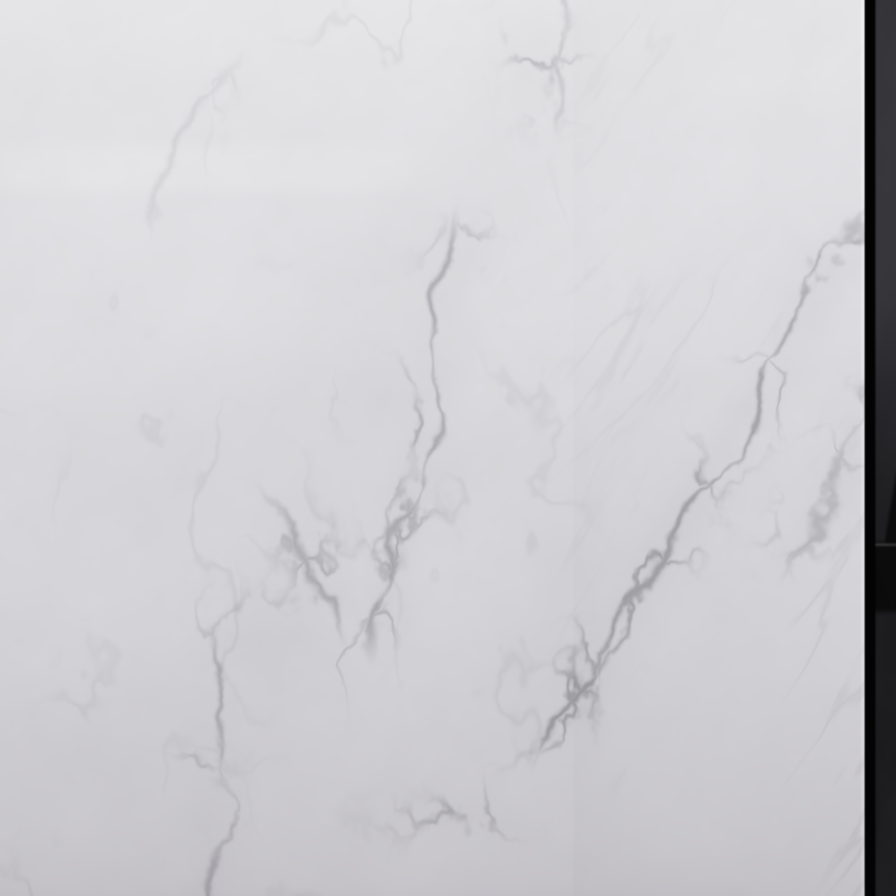
A WebGL 2 fragment shader for this texture:

```glsl
#version 300 es
precision highp float;
precision highp int;

#define VEIN_WIDTH 0.0032
#define VEIN_DEPTH 0.19
#define VEIN_WANDER 0.085
#define BAND_SPREAD 0.032
#define FAINT_DEPTH 0.032
#define CLOUD_DEPTH 0.035
#define PANEL_EDGE 0.965
#define GAP_WIDTH 0.012
#define STONE_TOP vec3(0.893, 0.893, 0.904)
#define STONE_BOTTOM vec3(0.757, 0.750, 0.772)

uniform vec2 u_resolution;
out vec4 fragColor;

float hash(vec2 cell) {
    uvec2 q = uvec2(ivec2(cell)) * uvec2(1597u, 3812u) + 7919u;
    uint h = (q.x ^ (q.y << 3)) * 74729u;
    h = (h ^ (h >> 15) ^ (q.y * 9781u)) * 277803u;
    h = (h ^ (h >> 13)) * 60493u;
    return float((h ^ (h >> 16)) & 65535u) / 65535.0;
}

float noise(vec2 p) {
    vec2 i = floor(p), f = fract(p);
    f = f * f * (3.0 - 2.0 * f);
    return mix(mix(hash(i), hash(i + vec2(1, 0)), f.x),
               mix(hash(i + vec2(0, 1)), hash(i + vec2(1, 1)), f.x), f.y);
}

float fbm(vec2 p) {
    float sum = 0.0, amp = 0.516;
    for (int i = 0; i < 5; i++) {
        sum += amp * noise(p);
        p = mat2(1.6, 1.2, -1.2, 1.6) * p + 17.3;
        amp *= 0.5;
    }
    return sum;
}

// Soft line along the middle contour of a noise field
float ridge(vec2 p, float width) {
    float d = (fbm(p) - 0.5) / width;
    return exp(-d * d);
}

// Strong veins: wandering trunks with a net of loops around them
float veins(vec2 p) {
    // x at the base, slope, lower end, upper end
    const vec4 trunks[7] = vec4[7](
        vec4(0.50, 0.62, 0.15, 0.77), vec4(0.37, 0.20, 0.27, 0.76),
        vec4(0.235, 0.02, -0.1, 0.30), vec4(0.56, -0.57, 0.29, 0.45),
        vec4(0.70, 0.48, 0.36, 0.62), vec4(-0.177, 0.47, 0.74, 0.94),
        vec4(0.62, 0.02, 0.85, 1.10));
    const float strengths[7] = float[7](1.0, 0.8, 0.65, 0.7, 0.6, 0.28, 0.45);
    // Centre and radii of looser nets
    const vec4 clusters[4] = vec4[4](
        vec4(0.31, 0.28, 0.11, 0.05), vec4(0.51, 0.09, 0.07, 0.03),
        vec4(0.44, 0.56, 0.06, 0.04), vec4(0.60, 0.94, 0.04, 0.06));

    float wander = VEIN_WANDER * (fbm(p * 10.0 + 4.0) - 0.5);
    float breaks = smoothstep(0.28, 0.62, fbm(p * 15.0 + 31.0));
    float line = 0.0, net = 0.0;
    for (int i = 0; i < 7; i++) {
        vec4 t = trunks[i];
        float d = (p.x - t.x - t.y * p.y) / sqrt(1.0 + t.y * t.y);
        float ends = smoothstep(t.z - 0.02, t.z + 0.04, p.y)
                   * (1.0 - smoothstep(t.w - 0.05, t.w + 0.02, p.y));
        float core = (d + wander) / (VEIN_WIDTH * (0.6 + 0.9 * breaks));
        float halo = d / BAND_SPREAD;
        line = max(line, strengths[i] * ends * exp(-core * core));
        net = max(net, strengths[i] * ends * exp(-halo * halo));
    }
    for (int i = 0; i < 4; i++) {
        vec2 r = (p - clusters[i].xy) / clusters[i].zw;
        net = max(net, 0.75 * exp(-dot(r, r)));
    }
    float loops = ridge(p * vec2(12.0, 9.0) + 9.0, 0.024);
    float haze = 0.13 * net * fbm(p * 24.0);
    return max(line * (0.35 + 0.65 * breaks), loops * net * (0.2 + 0.7 * breaks)) + haze;
}

// Pale hairlines, drawn out along the diagonal on the right
float hairlines(vec2 p) {
    float right = smoothstep(0.58, 0.72, p.x);
    float streaks = ridge(vec2((p.x - 0.62 * p.y) * 17.0, p.y * 5.0) + 50.0, 0.03);
    float threads = ridge(p * vec2(7.0, 5.0) + 70.0, 0.015);
    float patches = smoothstep(0.42, 0.66, fbm(p * 5.0 + 23.0));
    return mix(threads, streaks, right) * patches;
}

vec3 stone(vec2 p) {
    vec3 col = mix(STONE_BOTTOM, STONE_TOP, pow(clamp(p.y, 0.0, 1.0), 0.6));
    col += CLOUD_DEPTH * (fbm(vec2(p.x - 0.4 * p.y, p.y) * 6.0 + 12.0) - 0.5);
    col += 0.008 * (fbm(p * 45.0) - 0.5);

    // Reflected light bands and faint panel joints
    float glow = smoothstep(0.775, 0.80, p.y) * (1.0 - smoothstep(0.825, 0.85, p.y));
    col += 0.012 * glow * (1.0 - smoothstep(0.35, 0.55, p.x)) * vec3(1.0, 1.0, 0.8);
    float joint = smoothstep(0.638, 0.642, p.x);
    col -= 0.012 * joint * exp(-(p.x - 0.64) * 14.0) * (1.0 - 0.6 * p.y);

    col -= FAINT_DEPTH * hairlines(p);
    col -= VEIN_DEPTH * min(veins(p), 1.0) * vec3(1.0, 1.0, 0.97);
    col += 0.04 * smoothstep(PANEL_EDGE - 0.006, PANEL_EDGE - 0.002, p.x);
    return col;
}

// Dark surface beyond the panel, with a shaded ledge
vec3 darkSide(vec2 p) {
    vec3 col = mix(vec3(0.115, 0.115, 0.125), vec3(0.21, 0.21, 0.23), smoothstep(0.40, 0.72, p.y));
    col += 0.03 * (fbm(p * vec2(30.0, 12.0)) - 0.5);
    float ledge = smoothstep(0.312, 0.322, p.y) * (1.0 - smoothstep(0.39, 0.40, p.y));
    float wedge = smoothstep(0.0, 0.006, p.x - 0.985 - 0.17 * (p.y - 0.40)) * step(0.39, p.y)
                * (1.0 - smoothstep(0.46, 0.49, p.y));
    col *= 1.0 - 0.6 * max(ledge, wedge);
    col += 0.13 * exp(-pow((p.y - 0.392) / 0.002, 2.0));
    return mix(vec3(0.010, 0.010, 0.016), col,
               smoothstep(GAP_WIDTH - 0.002, GAP_WIDTH + 0.002, p.x - PANEL_EDGE));
}

void main() {
    vec2 p = gl_FragCoord.xy / u_resolution;
    float beyond = smoothstep(PANEL_EDGE - 0.0015, PANEL_EDGE + 0.0015, p.x);
    fragColor = vec4(mix(stone(p), darkSide(p), beyond), 1.0);
}
```
